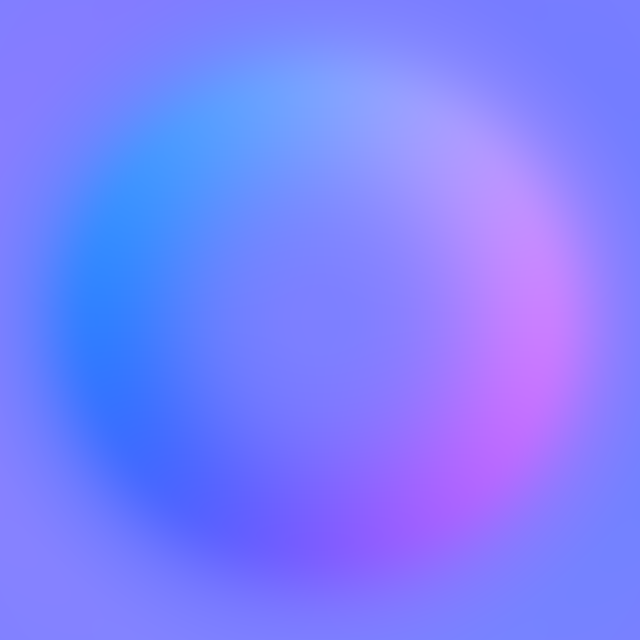
Reproduce this background procedurally as a Shadertoy shader.

```glsl
// Draws a soft blurred orb whose hue turns with direction on a periwinkle field.

const vec3 PERIWINKLE = vec3(0.49, 0.50, 1.0);
const vec2 ORB_CENTER = vec2(0.5, 0.5);
const vec2 RING_TINT = vec2(0.30, 0.135);  // red shift across, green shift upward
const vec2 HALO_TINT = vec2(0.045, 0.015);

// Bell curve with separate widths on the inner and outer side of its peak.
float bell(float x, float peak, float innerWidth, float outerWidth) {
    float t = (x - peak) / (x < peak ? innerWidth : outerWidth);
    return exp(-t * t);
}

// Red and green shift for a position relative to the orb center.
vec2 orbTint(vec2 p) {
    float radius = length(p);
    vec2 direction = p / max(radius, 1e-4);
    float ring = bell(radius, 0.35, 0.17, 0.095) * smoothstep(0.0, 0.1, radius);
    float halo = bell(radius, 0.58, 0.07, 0.16);
    return direction * (RING_TINT * ring - HALO_TINT * halo);
}

void mainImage(out vec4 fragColor, in vec2 fragCoord) {
    vec2 uv = fragCoord / iResolution.xy;
    vec3 color = PERIWINKLE;
    color.rg += orbTint(uv - ORB_CENTER);
    fragColor = vec4(clamp(color, 0.0, 1.0), 1.0);
}
```
